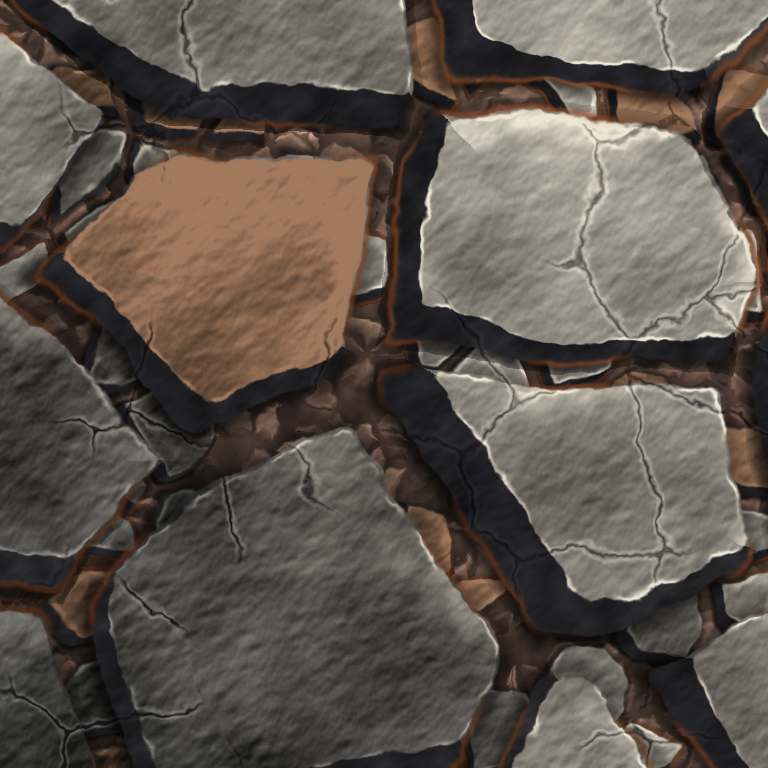
Give the GLSL for this texture, as a Shadertoy shader.

```glsl
// Weathered slate blocks with dark sides, pale chipped rims and rusty rubble in the gaps.
#define BLOCK_SCALE 2.45
#define PEBBLE_SCALE 9.5
#define RUBBLE_SCALE 25.0
#define CRACK_SCALE 5.3
#define JITTER 0.9
#define LIGHT vec2(0.68, 0.73)
#define STONE_TINT vec3(1.035, 1.0, 0.925)
#define SIDE_COLOR vec3(0.115, 0.112, 0.125)
#define DIRT_COLOR vec3(0.37, 0.29, 0.25)
#define RUST_COLOR vec3(0.50, 0.27, 0.15)
#define BROWN_TINT vec3(1.15, 0.86, 0.66)

struct Stone {
    float base;  // distance inside the foot outline
    float top;   // distance inside the upper face
    vec2 face;   // direction of the closest side
    vec2 id;
};

vec2 hash2(vec2 p) {
    vec3 q = fract(p.xyx * vec3(0.1031, 0.1030, 0.0973));
    q += dot(q, q.yzx + 33.33);
    return fract((q.xx + q.yz) * q.zy);
}

float noise(vec2 p) {
    vec2 i = floor(p), f = fract(p);
    f = f * f * (3.0 - 2.0 * f);
    float low = mix(hash2(i).x, hash2(i + vec2(1, 0)).x, f.x);
    float high = mix(hash2(i + vec2(0, 1)).x, hash2(i + 1.0).x, f.x);
    return mix(low, high, f.y);
}

float fbm(vec2 p) {
    float sum = 0.0, amp = 0.5;
    for (int i = 0; i < 4; i++) {
        sum += amp * noise(p);
        p = mat2(1.6, 1.2, -1.2, 1.6) * p + 17.0;
        amp *= 0.5;
    }
    return sum / 0.9375;
}

float smoothMin(float a, float b, float k) {
    float h = max(k - abs(a - b), 0.0) / k;
    return min(a, b) - h * h * k * 0.25;
}

float line(float d, float width) { return exp(-d * d / (width * width)); }

vec2 site(vec2 cell) { return cell + 0.5 + JITTER * (hash2(cell) - 0.5); }

// Voronoi stone; sides that look away from the light get a wide bevel.
Stone stoneAt(vec2 p, float scale, float gap, float bevel, float dropped) {
    vec2 q = p * scale, home = floor(q), id = home;
    float closest = 9.0;
    for (int k = 0; k < 9; k++) {
        vec2 cell = home + vec2(k % 3, k / 3) - 1.0;
        vec2 r = site(cell) - q;
        if (dot(r, r) < closest) { closest = dot(r, r); id = cell; }
    }
    vec2 center = site(id), rnd = hash2(id + 61.0);
    gap *= 0.5 + 1.2 * rnd.x;
    Stone s = Stone(1.0, 1.0, LIGHT, id);
    float nearest = 9.0, k0 = 0.045 / scale;
    for (int k = 0; k < 25; k++) {
        vec2 other = site(id + vec2(k % 5, k / 5) - 2.0);
        vec2 e = other - center;
        if (dot(e, e) < 0.0001) continue;
        vec2 dir = normalize(e);
        float d = dot(0.5 * (center + other) - q, dir) / scale - gap;
        float t = d - bevel * (0.05 + max(-dot(dir, LIGHT), 0.0));
        if (t < nearest) { nearest = t; s.face = dir; }
        s.base = smoothMin(s.base, d, k0);
        s.top = smoothMin(s.top, t, k0);
    }
    if (rnd.y < dropped) {
        s.base = -s.base - 2.0 * gap;
        s.top = -1.0;
        s.face = -s.face;
    }
    return s;
}

vec3 paintStone(vec3 ground, Stone s, vec2 p, float size, float sun, float surface, float brown) {
    float px = 1.4 / iResolution.y;
    float lit = dot(s.face, LIGHT), wear = noise(p * 38.0), patchy = noise(p * 8.0 + 5.0);
    vec2 rnd = hash2(s.id + 7.0);
    float top = s.top + 0.008 * size * (fbm(p * 50.0 + 3.0) - 0.5);
    // contact shadow and rust seam
    ground *= 1.0 - smoothstep(-0.03 * size, 0.0, s.base) * (0.48 - 0.25 * lit);
    float seam = line(s.base + 0.002, 0.004 * sqrt(size)) * smoothstep(0.4, 0.7, patchy);
    // upper face with sunlit margin and chipped rim
    float tone = 0.40 * sun + 0.14 * (rnd.x - 0.5) + surface;
    float margin = smoothstep(0.055 * size, 0.0, top + 0.05 * size * (wear - 0.5));
    tone += margin * (0.17 * max(lit, 0.0) + 0.02) * sun * smoothstep(0.2, 0.6, patchy);
    tone += line(top - 0.002, 0.003) * smoothstep(0.35, 0.8, wear) * 0.34 * sun;
    float isBrown = step(rnd.y, brown);
    vec3 tint = mix(STONE_TINT, vec3(0.98, 1.0, 0.99), 0.6 * smoothstep(0.9, 0.5, sun));
    tint = mix(tint, BROWN_TINT, isBrown);
    vec3 upper = max(min(tone, 0.9 - 0.35 * isBrown), 0.09) * tint;
    // side face
    vec3 side = mix(SIDE_COLOR, 0.33 * sun * STONE_TINT, smoothstep(-0.5, 0.7, lit));
    side *= 0.75 + 0.6 * wear + 1.8 * surface;
    vec3 color = mix(side, upper, smoothstep(-px, px, top));
    color = mix(ground, color, smoothstep(-px, px, s.base));
    return mix(color, RUST_COLOR * (0.4 + 0.5 * sun), 0.65 * seam);
}

void mainImage(out vec4 fragColor, in vec2 fragCoord) {
    vec2 p = fragCoord / iResolution.y;
    float sun = mix(0.62, 1.5, smoothstep(0.1, 1.9, p.x + p.y));
    vec2 warp = vec2(noise(p * 7.0), noise(p * 7.0 + 31.0)) - 0.5;
    vec2 chips = vec2(fbm(p * 28.0), fbm(p * 28.0 + 57.0)) - 0.5;
    vec2 bent = p + 0.035 * warp + 0.016 * chips;

    // stone surface: mottling, grain relief and cracked facets
    vec2 g = mat2(0.8, -0.6, 0.6, 0.8) * p * vec2(45.0, 80.0);
    float grain = fbm(g) - fbm(g + vec2(0.1, 0.45));
    Stone facet = stoneAt(bent + 0.02 * chips + 3.7, CRACK_SCALE, 0.0, 0.0, 0.0);
    float broken = smoothstep(0.36, 0.58, noise(p * 6.0 + 90.0));
    float surface = 0.27 * grain + 0.36 * (fbm(p * 8.0 + 11.0) - 0.5);
    surface += 0.08 * broken * (hash2(facet.id).y - 0.5);
    surface += broken * (0.14 * line(facet.base - 0.005, 0.003) - 0.2 * line(facet.base, 0.002));

    // dirt packed with rubble
    Stone rubble = stoneAt((bent + 0.02 * chips) * mat2(0.8, 0.5, -0.5, 0.8), RUBBLE_SCALE, 0.0015, 0.006, 0.15);
    vec3 color = DIRT_COLOR * (0.35 + 0.6 * fbm(p * 40.0)) * sun;
    vec3 shard = DIRT_COLOR * (0.7 + 0.7 * hash2(rubble.id).x + 2.0 * surface);
    shard *= 0.9 + 0.35 * dot(rubble.face, LIGHT) * smoothstep(0.014, 0.0, rubble.top);
    color = mix(color, shard * (0.3 + 0.7 * sun), smoothstep(-0.001, 0.004, rubble.top));

    // pebbles, then the large blocks
    Stone pebble = stoneAt(bent + 1.3, PEBBLE_SCALE, 0.008, 0.015, 0.4);
    color = paintStone(color, pebble, p, 0.3, sun * 0.95, surface, 0.3);
    float bevel = 0.052 * (0.4 + noise(p * 5.0 + 40.0));
    Stone block = stoneAt(bent + 5.2, BLOCK_SCALE, 0.022, bevel, 0.17);
    color = paintStone(color, block, p, 1.0, sun, surface, 0.05);
    fragColor = vec4(clamp(color, 0.0, 1.0), 1.0);
}
```
